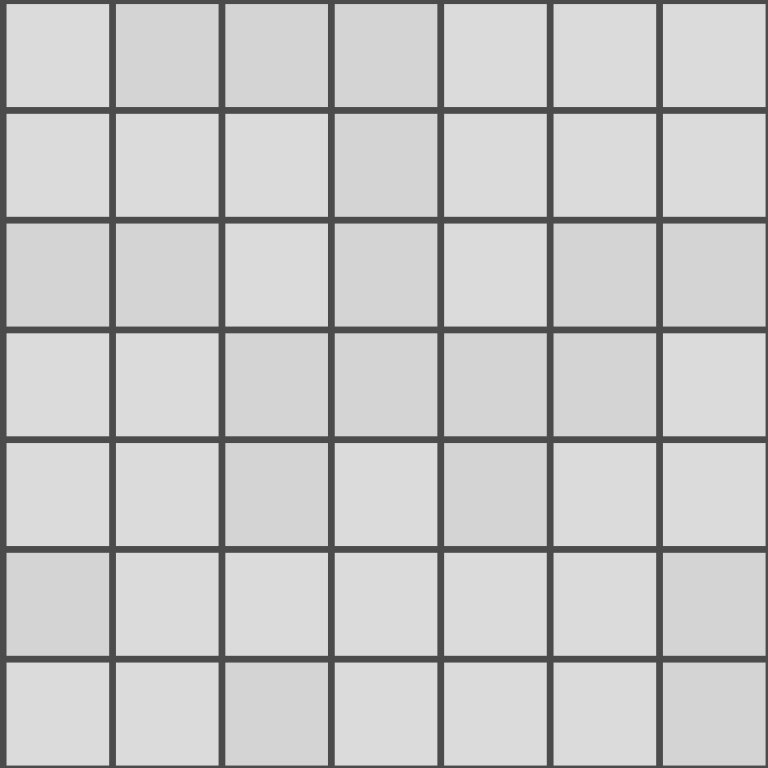
A Shadertoy shader for this pattern:

```glsl
// Square pale grey tiles, seven across and seven down, with dark grout.
// Distance to the nearest grid line gives the joints; a sine hash per tile
// picks one of two close shades.

#define PITCH vec2(0.14245, 0.1429)     // spacing of the grid lines
#define ORIGIN vec2(0.0041, -0.0012)    // centre of the first grid lines
#define JOINT 0.0088                    // grout width
#define DARK_SHARE 0.37                 // share of tiles in the darker shade
#define TILE_LIGHT vec3(0.860)
#define TILE_DARK vec3(0.831)
#define GROUT vec3(0.294)

float hash(vec2 p) {
    return fract(sin(dot(p, vec2(127.1, 311.7))) * 43758.5453);
}

// Antialiased coverage of the tile face; local runs from 0 to 1 in a cell
float tileMask(vec2 local) {
    vec2 lineDistance = (0.5 - abs(local - 0.5)) * PITCH;
    vec2 inside = lineDistance - 0.5 * JOINT;
    vec2 coverage = clamp(inside * iResolution.xy + 0.5, 0.0, 1.0);
    return coverage.x * coverage.y;
}

void mainImage(out vec4 fragColor, in vec2 fragCoord) {
    vec2 uv = fragCoord / iResolution.xy;

    // Grid cell and position inside it
    vec2 grid = (uv - ORIGIN) / PITCH;
    vec2 cell = floor(grid);
    vec2 local = fract(grid);

    // Shade of each tile, set into the grout
    float isDark = step(hash(cell + 1.0), DARK_SHARE);
    vec3 tile = mix(TILE_LIGHT, TILE_DARK, isDark);
    vec3 color = mix(GROUT, tile, tileMask(local));

    fragColor = vec4(color, 1.0);
}
```
